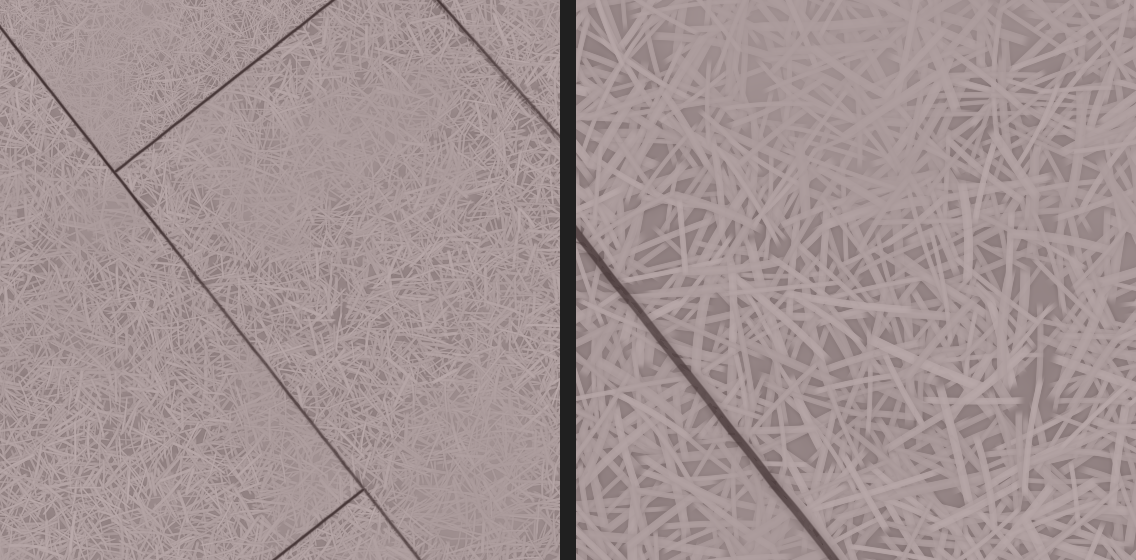
Left, the full canvas; right, a detail of the centre.
Write a WebGL 2 fragment shader that draws this texture.

```glsl
#version 300 es
precision highp float;
// Wood-wool acoustic boards laid on a diagonal, with staggered dark joints.
// Each board is layers of short, bent strands scattered over jittered cells,
// composited from deep to top; worn patches flatten the relief.
uniform vec2 u_resolution;
out vec4 outColor;

vec3 hash3(vec3 p) {
  p = fract(p * vec3(0.1031, 0.1030, 0.0973));
  p += dot(p, p.yxz + 33.33);
  return fract((p.xxy + p.yxx) * p.zyx);
}

float noise(vec2 p, float seed) {
  vec2 i = floor(p), f = fract(p);
  f = f * f * (3.0 - 2.0 * f);
  float a = hash3(vec3(i, seed)).x;
  float b = hash3(vec3(i + vec2(1, 0), seed)).x;
  float c = hash3(vec3(i + vec2(0, 1), seed)).x;
  float d = hash3(vec3(i + 1.0, seed)).x;
  return mix(mix(a, b, f.x), mix(c, d, f.x), f.y);
}

// Brightness of the tangled strands, at a point on one board
float strandShade(vec2 p, float seed, float pixel) {
  float shade = 0.56 + 0.03 * noise(p * 90.0, seed);
  for (int layer = 0; layer < 16; layer++) {
    float depth = float(layer) / 15.0;
    float cellSize = mix(0.042, 0.056, fract(float(layer) * 0.618));
    vec2 q = p / cellSize + float(layer) * vec2(3.37, 5.71);
    for (int k = 0; k < 9; k++) {
      vec2 cell = floor(q) + vec2(k % 3 - 1, k / 3 - 1);
      vec3 place = hash3(vec3(cell, seed + float(layer) * 7.3));
      vec3 look = hash3(vec3(cell.yx, seed + float(layer) * 5.9 + 71.0));
      float angle = 3.14159 * place.z;
      vec2 along = vec2(cos(angle), sin(angle));
      vec2 d = (q - cell - place.xy) * cellSize;
      vec2 local = vec2(dot(d, along), dot(d, vec2(-along.y, along.x)));
      local.y -= (look.x - 0.5) * 5.0 * local.x * local.x;

      float halfLength = cellSize * mix(0.5, 0.88, look.y);
      float halfWidth = mix(0.0013, 0.0029, look.z * look.z);
      float inside = 1.0 - smoothstep(halfLength * 0.8, halfLength, abs(local.x));
      float away = abs(local.y);
      float shadow = 1.0 - smoothstep(halfWidth, halfWidth + 0.003, away);
      float body = 1.0 - smoothstep(halfWidth - 0.5 * pixel, halfWidth + 0.6 * pixel, away);
      float tone = 0.66 + 0.045 * fract(look.x * 17.0) + 0.03 * depth;
      tone -= 0.02 * away / halfWidth;
      shade -= 0.016 * shadow * inside;
      shade = mix(shade, tone, body * inside * 0.9);
    }
  }
  return shade;
}

void main() {
  vec2 uv = gl_FragCoord.xy / u_resolution.y;
  float pixel = 1.0 / u_resolution.y;

  // Board axes: x across, y along; columns widen slightly down the slope
  vec2 fromCorner = uv - vec2(0.2044, 0.692);
  vec2 axes = vec2(dot(fromCorner, vec2(0.7855, 0.619)),
                   dot(fromCorner, vec2(0.619, -0.7855)));
  vec2 boardSize = vec2(0.637, 1.28);
  vec2 board = vec2(axes.x / (1.0 + 0.097 * axes.y), axes.y);
  float column = floor(board.x / boardSize.x);
  board.y += 0.56 * mod(column, 2.0);
  float row = floor(board.y / boardSize.y);
  vec2 joint = board - boardSize * round(board / boardSize);

  // Strands: every third row is cut finer, and patches are worn flat
  float seed = 19.0 + column * 13.7 + row * 29.3;
  float fineness = mod(row, 3.0) > 1.5 ? 1.4 : 1.0;
  float shade = strandShade(board * fineness, seed, pixel * fineness);
  float wear = 0.65 * noise(board * 5.0, seed) + 0.35 * noise(board * 13.0, seed + 4.0);
  shade = mix(shade, 0.665, 0.6 * smoothstep(0.4, 0.8, wear));
  shade += 0.016 * (noise(board * 3.0, seed + 9.0) - 0.5);

  // Joints: dark core, soft grey lip; long joints pale down the slope
  float ripple = noise(axes * 45.0, 2.0) - 0.5;
  vec2 gap = abs(joint + 0.0008 * ripple);
  vec2 core = 1.0 - smoothstep(vec2(0.0023 - pixel), vec2(0.0023 + pixel), gap);
  vec2 lip = 1.0 - smoothstep(vec2(0.002), vec2(0.007), gap);
  float fade = mix(1.0, 0.7, smoothstep(0.05, 0.3, axes.y)) + 0.15 * ripple;
  float second = 1.0 - smoothstep(0.0008, 0.0008 + 1.5 * pixel, abs(joint.x + 0.0055));
  second *= step(0.5, board.x / boardSize.x);
  shade -= 0.06 * max(lip.x, lip.y) + 0.1 * second;
  shade = mix(shade, 0.27, max(core.x * fade, core.y * 0.95));

  // Warm mauve grey
  outColor = vec4(clamp(shade - vec3(0.0, 0.062, 0.06), 0.0, 1.0), 1.0);
}
```
